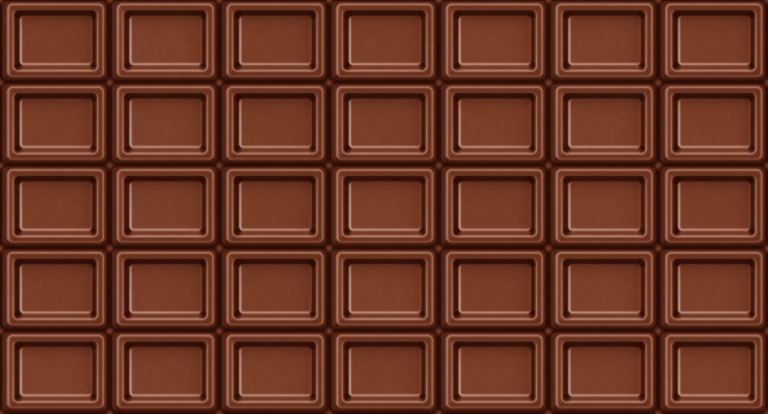
A Shadertoy shader for this pattern:

```glsl
#define GRID vec2(7.0, 5.0)
#define DARK vec3(0.16, 0.04, 0.012)
#define BROWN vec3(0.48, 0.24, 0.15)
#define GLOSS vec3(0.74, 0.57, 0.50)
#define LINE_WIDTH 0.017
#define GRAIN 0.025
#define CELL_VARIATION 0.02
#define SAMPLES 3

float hash(vec2 p) {
    return fract(sin(dot(p, vec2(12.9898, 78.233))) * 43758.5453);
}

// Value noise that wraps after a whole number of lattice cells
float wrapNoise(vec2 uv, vec2 period) {
    vec2 p = uv * period, i = floor(p), f = fract(p);
    f = f * f * (3.0 - 2.0 * f);
    float a = hash(mod(i, period));
    float b = hash(mod(i + vec2(1, 0), period));
    float c = hash(mod(i + vec2(0, 1), period));
    float d = hash(mod(i + vec2(1, 1), period));
    return mix(mix(a, b, f.x), mix(c, d, f.x), f.y);
}

// Rounded box inset from the cell (left, right, bottom, top): distance, normal
vec3 insetBox(vec2 p, vec2 halfCell, vec4 inset, float radius) {
    vec2 lo = inset.xz - halfCell, hi = halfCell - inset.yw;
    vec2 c = p - 0.5 * (lo + hi);
    vec2 q = abs(c) - 0.5 * (hi - lo) + radius;
    float inner = max(q.x, q.y);
    vec2 axis = q.x > q.y ? vec2(1, 0) : vec2(0, 1);
    vec2 n = inner > 0.0 ? normalize(max(q, 0.0)) : axis;
    return vec3(length(max(q, 0.0)) + min(inner, 0.0) - radius, n * sign(c));
}

// Blend of left, right, bottom and top values by facing direction
float bySide(vec2 n, vec4 values) {
    vec4 w = max(vec4(-n.x, n.x, -n.y, n.y), 0.0);
    return dot(w * w, values);
}

float glint(float d) {
    return exp(-d * d / (LINE_WIDTH * LINE_WIDTH));
}

// Brightness of one piece: 0 dark, 0.5 brown, 1 gloss
float pieceTone(vec2 p, vec2 halfCell) {
    vec3 tile = insetBox(p, halfCell, vec4(0.025, 0.03, 0.03, 0.01), 0.07);
    vec3 crest = insetBox(p, halfCell, vec4(0.095, 0.075, 0.075, 0.05), 0.06);
    vec3 pocket = insetBox(p, halfCell, vec4(0.165, 0.15, 0.145, 0.125), 0.06);
    vec3 base = insetBox(p, halfCell, vec4(0.25, 0.22, 0.225, 0.2), 0.04);
    float lower = mix(1.2, 0.75, p.y + 0.5);

    // Outer bevel, ridge and groove
    float bevel = bySide(tile.yz, vec4(0.26, 0.2, 0.14, 0.24));
    float ridge = bySide(crest.yz, vec4(0.47, 0.38, 0.37, 0.4));
    float tone = mix(bevel, ridge, smoothstep(0.012, -0.012, crest.x));
    tone = mix(tone, 0.03, smoothstep(-0.014, 0.008, tile.x));
    tone += glint(crest.x) * bySide(crest.yz, vec4(0.45, 0.42, 0.25, 0.47));

    // Sunken floor, shaded below its upper and right edges
    float fromTop = halfCell.y - 0.2 - p.y;
    float fromRight = halfCell.x - 0.22 - p.x;
    float floorTone = 0.51 - 0.16 * exp(-max(fromTop, 0.0) / 0.08)
                           - 0.1 * exp(-max(fromRight, 0.0) / 0.09);

    // Pocket walls, darkest in the corners
    float rise = clamp(base.x / (base.x - pocket.x), 0.0, 1.0);
    float wall = bySide(base.yz, vec4(0.1, 0.12, 0.46, 0.06));
    float corner = 4.0 * base.y * base.y * base.z * base.z;
    wall = max(wall - 0.22 * corner, 0.03);
    wall = mix(floorTone, wall, smoothstep(0.0, 0.3, rise));
    tone = mix(tone, wall, smoothstep(0.01, -0.01, pocket.x));

    // Glossy lines along the rim and the foot of the walls
    tone += glint(pocket.x) * bySide(pocket.yz, vec4(0.36 * lower, 0.48 * lower, 0.46, 0.02));
    tone += glint(base.x) * bySide(base.yz, vec4(0.52 * lower, 0.08, 0.42, 0.0));

    // Soft reflection where four pieces meet
    vec2 junction = halfCell - abs(p);
    return tone + 0.45 * exp(-dot(junction, junction) / 0.0016);
}

vec3 chocolate(vec2 uv) {
    vec2 cell = uv * GRID;
    float aspect = iResolution.x / iResolution.y * GRID.y / GRID.x;
    vec2 scale = vec2(aspect, 1.0);
    float tone = pieceTone((fract(cell) - 0.5) * scale, 0.5 * scale);

    // Fine surface grain and slight differences between pieces
    tone += GRAIN * (wrapNoise(uv, GRID * vec2(24, 18)) - 0.5);
    tone += CELL_VARIATION * (hash(mod(floor(cell), GRID) + 3.7) - 0.5);

    tone = clamp(tone, 0.0, 1.0);
    return tone < 0.5 ? mix(DARK, BROWN, tone * 2.0)
                      : mix(BROWN, GLOSS, tone * 2.0 - 1.0);
}

void mainImage(out vec4 fragColor, in vec2 fragCoord) {
    vec3 color = vec3(0.0);
    for (int y = 0; y < SAMPLES; y++)
        for (int x = 0; x < SAMPLES; x++) {
            vec2 offset = (vec2(x, y) + 0.5) / float(SAMPLES) - 0.5;
            color += chocolate((fragCoord + offset) / iResolution.xy);
        }
    fragColor = vec4(color / float(SAMPLES * SAMPLES), 1.0);
}
```
